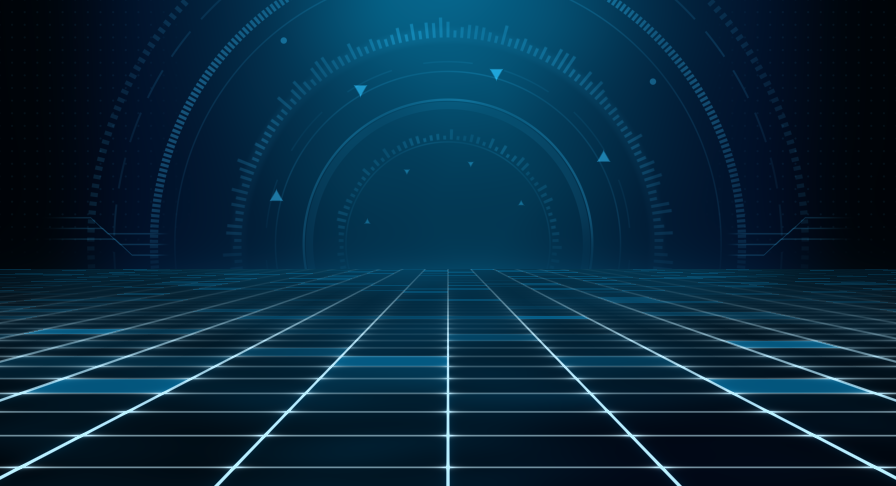
Write a WebGL 1 fragment shader that draws this background.

```glsl
precision highp float;
// A dark blue stage: concentric dial rings glow above a tiled floor in perspective.
// Rings are drawn in polar coordinates; floor lines come from a projected unit grid,
// and gradient noise varies the haze. Lengths are in canvas heights, x = 0 at centre.
uniform vec2 u_resolution;

const float HORIZON = 0.447;
const float VANISH_Y = 0.495;     // floor lines converge just above the horizon
const float COLUMN_SCALE = 0.963;
const float ROW_SCALE = 2.74;
const vec2 DIAL_CENTRE = vec2(0.0, 0.498);
const float MARKER_START = 0.505; // angle of the first triangle
const float MARKER_STEP = 0.79;
const float TAU = 6.2831853;
const vec3 BLACK = vec3(0.0, 0.008, 0.025);
const vec3 NAVY = vec3(0.004, 0.03, 0.12);
const vec3 TEAL = vec3(0.008, 0.19, 0.29);
const vec3 TOP_GLOW = vec3(0.015, 0.21, 0.26);
const vec3 RING = vec3(0.14, 0.43, 0.53);
const vec3 TILE = vec3(0.015, 0.40, 0.58);
const vec3 LINE = vec3(0.74, 0.89, 0.95);

float hash(vec2 p) {
  return fract(sin(dot(p, vec2(127.1, 311.7))) * 43758.5);
}

float corner(vec2 cell, vec2 offset, vec2 f) {
  float a = TAU * hash(cell + offset);
  return dot(vec2(cos(a), sin(a)), f - offset);
}

float gradientNoise(vec2 p) {
  vec2 i = floor(p), f = fract(p);
  vec2 u = f * f * f * (f * (f * 6.0 - 15.0) + 10.0);
  return mix(mix(corner(i, vec2(0.0), f), corner(i, vec2(1.0, 0.0), f), u.x),
             mix(corner(i, vec2(0.0, 1.0), f), corner(i, vec2(1.0), f), u.x), u.y);
}

// Soft coverage of everything closer than halfWidth
float stroke(float dist, float halfWidth, float px) {
  return 1.0 - smoothstep(halfWidth - 0.5 * px, halfWidth + px, abs(dist));
}

// Radial bars: count per turn, duty = filled part of each repeat
float ticks(float angle, float count, float duty, float r, float px) {
  float pitch = TAU * r / count;
  float d = (fract(angle * count / TAU) - 0.5) * pitch;
  return stroke(d, 0.5 * duty * pitch, px);
}

// Scale whose tick lengths vary, growing outward from the base radius
float scaleRing(float r, float angle, float base, float count, float len, float px) {
  float h = hash(vec2(floor(angle * count / TAU), count));
  float reach = len * (0.35 + 0.65 * h * h);
  float band = smoothstep(-px, px, r - base) * (1.0 - smoothstep(-px, px, r - base - reach));
  return band * ticks(angle, count, 0.35, base, px);
}

float triangle(vec2 p, float size, float px) {
  float d = max(abs(p.x) * 0.866 + p.y * 0.5, -p.y) - size;
  return 1.0 - smoothstep(-px, px, d);
}

float dial(vec2 q, float px) {
  float r = length(q), a = atan(q.y, q.x);
  float vary = 0.75 + 0.6 * gradientNoise(vec2(a * 2.5, r * 9.0));
  float v = 0.38 * stroke(r - 0.297, 0.0018, px) + 0.12 * stroke(r - 0.285, 0.007, px);
  v += 0.20 * stroke(r - 0.355, 0.001, px) + 0.14 * stroke(r - 0.21, 0.001, px);
  v += 0.12 * stroke(r - 0.375, 0.001, px) * ticks(a, 14.0, 0.6, r, px);
  v += 0.24 * scaleRing(r, a, 0.215, 100.0, 0.022, px);
  v += 0.32 * scaleRing(r, a, 0.425, 190.0, 0.042, px) + 0.08 * stroke(r - 0.43, 0.012, 0.01);
  v += 0.20 * stroke(r - 0.562, 0.001, px);
  v += 0.48 * stroke(r - 0.605, 0.008, px) * ticks(a, 360.0, 0.5, r, px);
  v += 0.22 * stroke(r - 0.687, 0.0015, px) * ticks(a, 44.0, 0.65, r, px);
  v += 0.26 * stroke(r - 0.735, 0.007, px) * ticks(a, 250.0, 0.4, r, px);
  v *= vary;
  // Triangles on two circles, then a pair of dots
  for (int i = 0; i < 4; i++) {
    float t = MARKER_START + MARKER_STEP * float(i);
    vec2 dir = vec2(cos(t), sin(t));
    vec2 flip = vec2(1.0, dir.y > 0.6 ? -1.0 : 1.0);
    v += 0.75 * triangle((q - 0.366 * dir) * flip, 0.0075, px);
    v += 0.5 * triangle((q - 0.172 * dir) * flip, 0.003, px);
  }
  for (int i = 0; i < 2; i++) {
    float t = 0.67 + 1.58 * float(i);
    v += 0.5 * stroke(length(q - 0.538 * vec2(cos(t), sin(t))), 0.006, px);
  }
  return v;
}

vec3 sky(vec2 p, float px) {
  float ax = abs(p.x);
  vec3 col = mix(NAVY, BLACK, smoothstep(0.6, 0.86, ax));
  float haze = exp(-p.x * p.x / 0.22) * (1.0 + 0.25 * gradientNoise(p * 4.0));
  col = mix(col, TEAL, clamp(haze, 0.0, 1.0));
  vec2 g = (p - vec2(0.0, 1.05)) / vec2(0.42, 0.34);
  col += TOP_GLOW * exp(-dot(g, g));
  float fade = smoothstep(HORIZON, HORIZON + 0.12, p.y);
  col += RING * dial(p - DIAL_CENTRE, px) * (0.3 + 0.7 * fade);
  // Faint dot lattice at both sides
  vec2 dots = (fract(p / 0.026) - 0.5) * 0.026;
  col += RING * 0.12 * stroke(length(dots), 0.0015, px) * smoothstep(0.5, 0.7, ax) * fade;
  // Stepped circuit traces
  float span = smoothstep(0.57, 0.61, ax) * (1.0 - smoothstep(0.74, 0.84, ax));
  for (int i = 0; i < 3; i++) {
    float k = float(i);
    float bend = clamp((ax - 0.65 - 0.025 * k) / 0.035, 0.0, 1.0);
    col += RING * 0.28 * span * stroke(p.y - 0.475 - 0.022 * k - 0.033 * bend, 0.001, px);
  }
  return col;
}

float tileAt(vec2 cell, float column, float row) {
  return 1.0 - step(0.5, length(cell - vec2(column, row)));
}

vec3 ground(vec2 p, float px) {
  float depth = VANISH_Y - p.y;
  vec2 grid = vec2(p.x / (COLUMN_SCALE * depth), ROW_SCALE / depth);
  vec2 cell = floor(grid);
  float near = smoothstep(0.05, 0.42, depth);
  float side = exp(-p.x * p.x / 0.75);
  float cloud = gradientNoise(vec2(p.x * 3.0, p.y * 14.0));
  vec3 col = mix(BLACK, TEAL, clamp(side * (0.95 - 0.4 * near) + 0.3 * cloud, 0.0, 1.0));
  vec2 shade = (p - vec2(0.48, 0.02)) / vec2(0.4, 0.17);
  col = mix(col, NAVY * 0.6, 0.85 * exp(-dot(shade, shade)));
  // Lit tiles: scattered dim ones and a few bright accents
  float h = hash(cell + 17.0);
  float lit = 0.45 * smoothstep(0.65, 1.0, h) * (1.0 - smoothstep(0.25, 0.36, depth));
  float accent = tileAt(cell, -3.0, 9.0) + tileAt(cell, 2.0, 9.0) + tileAt(cell, -1.0, 11.0)
    + tileAt(cell, 1.0, 18.0) + tileAt(cell, -5.0, 15.0) + tileAt(cell, 3.0, 13.0);
  col = mix(col, TILE, max(lit * (0.4 + 0.6 * side), 0.8 * accent));
  // Distances to the nearest grid lines, back in canvas units
  vec2 off = abs(fract(grid + 0.5) - 0.5);
  float lean = COLUMN_SCALE * floor(grid.x + 0.5);
  float dx = off.x * COLUMN_SCALE * depth / sqrt(1.0 + lean * lean);
  float dy = off.y * depth * depth / ROW_SCALE;
  float columns = stroke(dx, 0.0005 + 0.005 * depth, px) * (0.22 + 0.75 * smoothstep(0.05, 0.24, depth));
  columns *= 1.0 / (1.0 + 0.12 * lean * lean * (1.0 - near));
  float rows = stroke(dy, 0.0012, px) * smoothstep(0.1, 0.42, depth) * 0.6;
  float node = exp(-dx / 0.012 - dy / 0.003) * near;
  col = mix(col, LINE, clamp(max(columns, rows) + node, 0.0, 1.0));
  return col + TILE * 0.2 * exp(-dx / 0.008) * near;
}

void main() {
  float px = 1.0 / u_resolution.y;
  vec2 p = (gl_FragCoord.xy - vec2(0.5 * u_resolution.x, 0.0)) * px;
  vec3 col;
  if (p.y > HORIZON) col = sky(p, px);
  else col = ground(p, px);
  // Mist where floor and sky meet
  col += vec3(0.01, 0.07, 0.09) * exp(-abs(p.y - HORIZON) / 0.04) * exp(-p.x * p.x / 0.5);
  gl_FragColor = vec4(clamp(col, 0.0, 1.0), 1.0);
}
```
